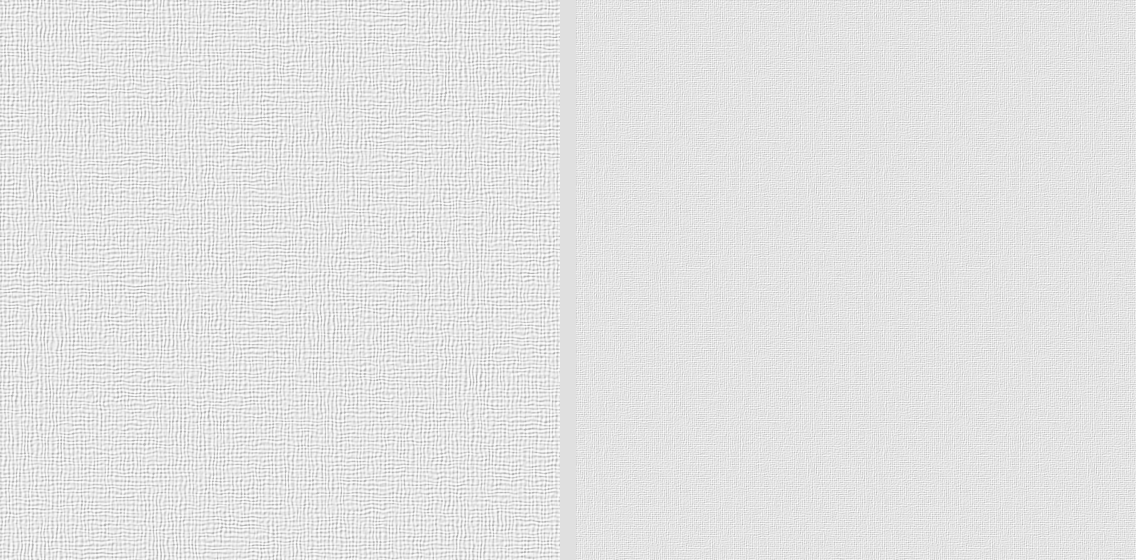
Left, the tile; right, the same tile 2 across and 2 down.
This texture is drawn by a Shadertoy shader. Its source:

```glsl
// Embossed white linen paper: two crossing sets of wavering threads form a
// height field, which is lit from the upper left. Every noise wraps, and
// every thread count is whole, so the sheet tiles.

const float TAU = 6.2831853;
const float THREADS = 140.0;

// Unit gradient at a lattice point
vec2 gradientAt(vec2 cell, float seed) {
    vec3 p = fract(vec3(cell, seed + 0.5) * vec3(0.1031, 0.1030, 0.0973));
    p += dot(p, p.yzx + 33.33);
    float angle = TAU * fract((p.x + p.y) * p.z);
    return vec2(cos(angle), sin(angle));
}

// Gradient noise over the unit square that repeats after "cells" cells
float wrapNoise(vec2 uv, vec2 cells, float seed) {
    vec2 p = uv * cells;
    vec2 i = floor(p), f = p - i;
    vec2 w = f * f * f * (f * (f * 6.0 - 15.0) + 10.0);
    float corner[4];
    for (int k = 0; k < 4; k++) {
        vec2 o = vec2(k & 1, k >> 1);
        corner[k] = dot(gradientAt(mod(i + o, cells), seed), f - o);
    }
    return mix(mix(corner[0], corner[1], w.x), mix(corner[2], corner[3], w.x), w.y);
}

// Ridges of parallel threads that run along y and are spaced along x
float threadRidge(vec2 uv, float seed) {
    float wander = 0.55 * wrapNoise(uv, vec2(46.0, 9.0), seed)
                 + 0.45 * wrapNoise(uv, vec2(64.0, 52.0), seed + 1.0);
    return cos(TAU * (uv.x * THREADS + wander));
}

// Uneven thickness along each thread
float threadStrength(vec2 uv, float seed) {
    return 0.56 + 0.55 * wrapNoise(uv, vec2(THREADS, 26.0), seed)
                + 0.35 * wrapNoise(uv, vec2(36.0, 22.0), seed + 1.0);
}

float clothHeight(vec2 uv) {
    // Broad patches where one thread direction outweighs the other
    float bias = 0.09 * cos(TAU * 4.0 * (uv.x - 0.205))
               + 0.28 * wrapNoise(uv, vec2(9.0, 11.0), 7.0)
               + 0.25 * wrapNoise(uv, vec2(23.0, 27.0), 8.0);
    float warp = threadRidge(uv, 11.0) * max(threadStrength(uv, 21.0) - bias, 0.08);
    float weft = threadRidge(uv.yx, 31.0) * max(threadStrength(uv.yx, 41.0) + bias, 0.08);

    // Paper fibre grain
    float grain = 1.0 * wrapNoise(uv, vec2(190.0), 51.0)
                + 0.5 * wrapNoise(uv, vec2(110.0), 52.0);
    return warp + weft + grain;
}

void mainImage(out vec4 fragColor, in vec2 fragCoord) {
    vec2 uv = fragCoord / iResolution.xy;

    // Emboss: slope of the cloth along the light direction
    vec2 lightStep = vec2(0.0011, -0.0011);
    float slope = clothHeight(uv + lightStep) - clothHeight(uv - lightStep);

    // Highlights level off while the pits stay darker
    float tone = 0.902 + 0.066 * slope - 0.011 * slope * slope;
    fragColor = vec4(vec3(clamp(tone, 0.70, 0.99)), 1.0);
}
```
